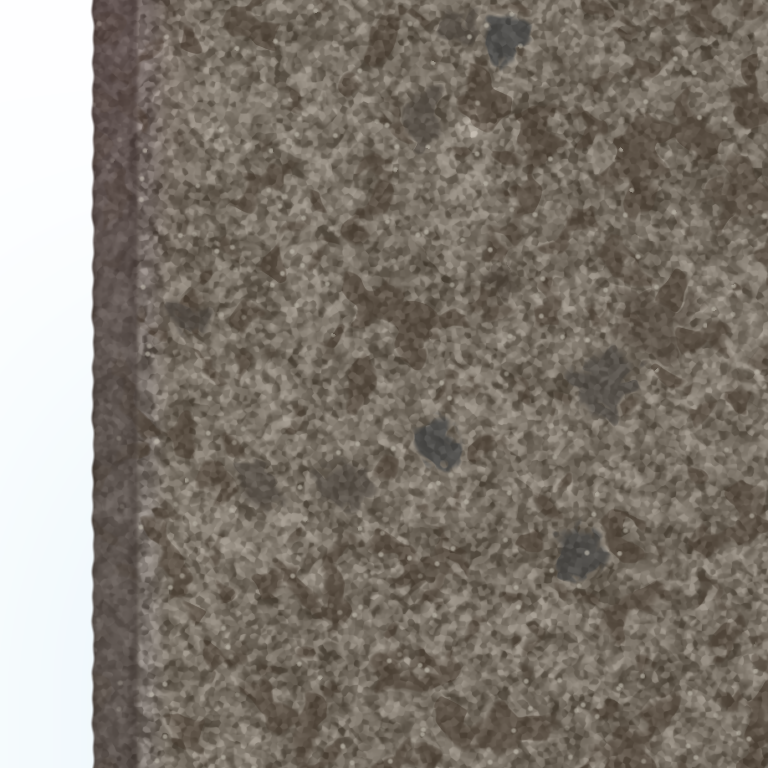
A Shadertoy shader for this texture:

```glsl
const float SLAB_LEFT = 0.120;
const float FACE_LEFT = 0.180;
const float FINE_FREQ = 150.0;
const float GRAIN_FREQ = 78.0;
const float CLUMP_FREQ = 33.0;
const float SPECK_FREQ = 62.0;
const vec3 STONE = vec3(0.468, 0.436, 0.392);
const vec3 SIDE = vec3(0.372, 0.338, 0.318);
const vec3 BEVEL = vec3(0.445, 0.415, 0.400);
const vec3 BROWN = vec3(0.325, 0.280, 0.235);
const vec3 SLATE = vec3(0.285, 0.285, 0.280);
const vec3 FLECK = vec3(0.74, 0.72, 0.67);
const vec3 SKY_TOP = vec3(0.995, 0.998, 1.0);
const vec3 SKY_LOW = vec3(0.945, 0.975, 0.990);

// Larger inclusions: centre, radius, brown-to-slate mix
const int PEBBLES = 12;
const vec4 PEBBLE[PEBBLES] = vec4[PEBBLES](
    vec4(0.661, 0.948, 0.029, 1.0), vec4(0.599, 0.971, 0.025, 0.4),
    vec4(0.553, 0.846, 0.031, 0.4), vec4(0.569, 0.427, 0.031, 1.0),
    vec4(0.751, 0.284, 0.032, 0.9), vec4(0.788, 0.499, 0.038, 0.6),
    vec4(0.853, 0.577, 0.046, 0.1), vec4(0.964, 0.746, 0.042, 0.0),
    vec4(0.449, 0.368, 0.036, 0.4), vec4(0.330, 0.362, 0.032, 0.4),
    vec4(0.651, 0.629, 0.023, 0.2), vec4(0.247, 0.590, 0.028, 0.5));

vec3 hash3(vec2 p) {
    vec3 q = fract(vec3(p.xyx) * vec3(0.1031, 0.1030, 0.0973));
    q += dot(q, q.yxz + 33.33);
    return fract((q.xxy + q.yzz) * q.zyx);
}

// x: blended cell tone, y: nearest distance, z: nearest cell's random value
vec3 cellular(vec2 p) {
    vec2 base = floor(p);
    float sum = 0.0, weight = 0.0, nearest = 9.0, id = 0.0;
    for (int j = -1; j <= 1; j++) {
        for (int i = -1; i <= 1; i++) {
            vec2 cell = base + vec2(i, j);
            vec3 h = hash3(cell + 17.0);
            vec2 d = cell + h.xy - p;
            float d2 = dot(d, d);
            float w = exp(-7.0 * d2);
            sum += w * h.z;
            weight += w;
            if (d2 < nearest) { nearest = d2; id = h.z; }
        }
    }
    return vec3(sum / weight, sqrt(nearest), id);
}

// Layered sines that bend the cells into irregular grains
vec2 warp(vec2 p) {
    vec2 w = sin(p.yx * vec2(47.0, 53.0) + p * 21.0) * 0.006;
    return w + sin(p.yx * vec2(131.0, 117.0) + p * vec2(-62.0, 71.0)) * 0.0028;
}

vec3 background(vec2 uv) {
    float low = smoothstep(0.0, 0.85, 0.95 - uv.y) * mix(0.65, 1.0, uv.x / SLAB_LEFT);
    return mix(SKY_TOP, SKY_LOW, low);
}

vec3 granite(vec2 uv) {
    vec2 p = uv + warp(uv);
    float fine = cellular(uv * FINE_FREQ).x - 0.5;
    float grain = cellular(p * GRAIN_FREQ + 9.0).x - 0.5;
    float clump = cellular(p * CLUMP_FREQ + 31.0).x;
    float broad = cellular(p * 9.0 + 5.0).x - 0.5;

    // Narrow worn side, then the pale bevel and the broad face
    float face = smoothstep(FACE_LEFT - 0.004, FACE_LEFT + 0.005, uv.x);
    float bevel = face * (1.0 - smoothstep(0.185, 0.225, uv.x));
    vec3 col = mix(SIDE, STONE, face);
    col = mix(col, BEVEL, bevel * 0.7);
    float contrast = mix(0.45, 1.0, face);
    col += contrast * (0.20 * fine + 0.19 * grain + 0.06 * broad);

    // Scattered dark mineral clumps
    float dark = 1.0 - smoothstep(0.16, 0.36, clump + 0.22 * grain + 0.10 * broad);
    col = mix(col, BROWN + 0.10 * fine, dark * 0.72 * contrast);

    // Pebbles with crumbled outlines
    for (int i = 0; i < PEBBLES; i++) {
        vec4 s = PEBBLE[i];
        float d = length(p - s.xy) / s.z + 0.75 * (0.5 - clump) - 0.7 * grain;
        float cover = (1.0 - smoothstep(0.65, 1.05, d)) * mix(0.62, 0.88, s.w);
        col = mix(col, mix(BROWN, SLATE, s.w) + 0.09 * fine, cover);
    }

    // Pale nodule and sparse bright flecks
    float nodule = length((uv - vec2(0.617, 0.832)) * vec2(1.0, 1.2)) + 0.025 * grain;
    col += 0.16 * (1.0 - smoothstep(0.014, 0.032, nodule)) * (0.7 + fine);
    vec3 speck = cellular(uv * SPECK_FREQ + 71.0);
    float fleck = (1.0 - smoothstep(0.08, 0.30, speck.y)) * smoothstep(0.91, 0.97, speck.z);
    col = mix(col, FLECK, fleck * 0.65 * contrast);

    // Purple tint towards the upper left, shaded arris lines
    float tint = (1.0 - smoothstep(0.14, 0.30, uv.x)) * smoothstep(0.35, 1.0, uv.y);
    col += tint * vec3(0.012, -0.008, 0.004);
    col -= 0.035 * (1.0 - smoothstep(0.0, 0.009, abs(uv.x - FACE_LEFT + 0.007)));
    col -= 0.045 * (1.0 - smoothstep(0.0, 0.010, uv.x - SLAB_LEFT));
    return col;
}

void mainImage(out vec4 fragColor, in vec2 fragCoord) {
    vec2 uv = fragCoord / iResolution.xy;
    float pixel = 1.0 / iResolution.x;
    float chips = 0.0012 * sin(uv.y * 71.0) * sin(uv.y * 23.0 + 1.0)
                + 0.0008 * sin(uv.y * 190.0);
    float edge = uv.x - SLAB_LEFT - chips;
    float slab = smoothstep(-pixel, pixel + 0.002, edge);
    fragColor = vec4(mix(background(uv), granite(uv), slab), 1.0);
}
```
